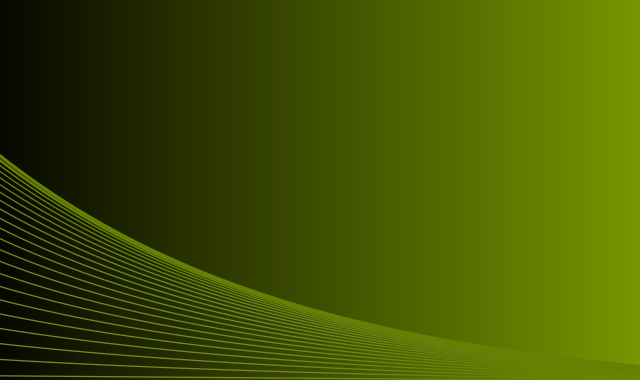
Give the GLSL for this background, as a WebGL 1 fragment shader.

```glsl
precision highp float;
// Olive horizontal gradient with a fan of fine curves sweeping along the lower edge.

uniform vec2 u_resolution;

const vec3 DARK_LEFT = vec3(0.022, 0.030, 0.002);
const vec3 BRIGHT_RIGHT = vec3(0.468, 0.585, 0.000);
const vec3 BAND_COLOR = vec3(0.405, 0.500, 0.010);
const vec3 THREAD_COLOR = vec3(0.450, 0.535, 0.150);

const int LINE_COUNT = 22;
const float CREST_SCALE = 0.632;     // height of the upper curve's decay
const float CREST_DECAY = 2.1;
const float CREST_OFFSET = -0.042;
const float FLOOR_LEFT = 0.011;      // height of the lowest line at each side
const float FLOOR_RIGHT = -0.002;
const float LINEAR_SPACING = 0.41;   // even part of the spacing at the left
const float BAND_HALF_WIDTH = 0.0042;
const float THREAD_HALF_WIDTH = 0.0017;

// Height of a curve: rank 0 is the crest, rank 1 the floor.
float curveHeight(float x, float rank) {
  float crest = CREST_SCALE * exp(-CREST_DECAY * x) + CREST_OFFSET;
  float ground = mix(FLOOR_LEFT, FLOOR_RIGHT, x);
  float evenness = LINEAR_SPACING * (1.0 - x);
  return mix(crest, ground, mix(rank * rank, rank, evenness));
}

// Antialiased coverage of one curve, using its perpendicular distance.
float curveCoverage(vec2 uv, float rank, float halfWidth) {
  const float STEP = 0.002;
  float aspect = u_resolution.x / u_resolution.y;
  float height = curveHeight(uv.x, rank);
  float slope = (curveHeight(uv.x + STEP, rank) - height) / (STEP * aspect);
  float distanceToCurve = abs(uv.y - height) / sqrt(1.0 + slope * slope);
  float pixel = 1.0 / u_resolution.y;
  float smoothEdge = clamp((halfWidth - distanceToCurve) / pixel + 0.5, 0.0, 1.0);
  return smoothEdge * min(1.0, 2.0 * halfWidth / pixel);
}

void main() {
  vec2 uv = gl_FragCoord.xy / u_resolution;

  // Background
  vec3 color = mix(DARK_LEFT, BRIGHT_RIGHT, uv.x);

  // Fan of curves, drawn from the floor up to the crest
  for (int i = 0; i < LINE_COUNT; i++) {
    float rank = 1.0 - float(i) / float(LINE_COUNT - 1);
    float thinness = smoothstep(0.0, 0.12, rank);
    float halfWidth = mix(BAND_HALF_WIDTH, THREAD_HALF_WIDTH, thinness);
    float paleness = smoothstep(0.0, 0.5, rank) * (1.0 - smoothstep(0.3, 0.9, uv.x));
    vec3 lineColor = mix(BAND_COLOR, THREAD_COLOR, paleness);
    color = mix(color, lineColor, curveCoverage(uv, rank, halfWidth));
  }

  gl_FragColor = vec4(color, 1.0);
}
```
